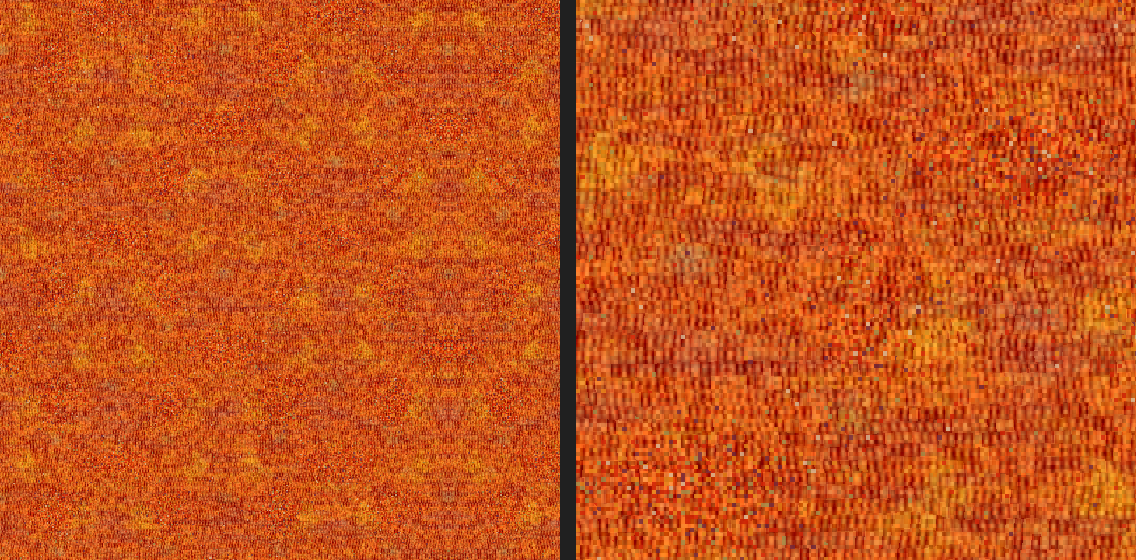
Left: the whole. Right: its middle third, enlarged.
Give the GLSL for this pattern, as a WebGL 1 fragment shader.

```glsl
precision highp float;
// A burnt-orange woven cloth with a worn half-drop motif, two and a half repeats each way.
// Each motif is mirrored: amber flames, grey and mauve fading, clusters of stray threads.
// Short stitches in rows, with uneven tone per stitch, carry the dye colours.
uniform vec2 u_resolution;

#define CELL 0.4
#define ROWS 118.0
#define STITCHES 190.0
#define FIBRES 400.0
#define MIRROR_X 0.801
#define ORANGE vec3(0.86, 0.365, 0.09)
#define RUST vec3(0.58, 0.14, 0.05)
#define AMBER vec3(0.87, 0.53, 0.08)
#define MAUVE vec3(0.76, 0.40, 0.29)
#define OLIVE vec3(0.68, 0.53, 0.24)
#define GREY vec3(0.67, 0.48, 0.40)

float hash(vec2 p) {
  vec3 a = fract(vec3(p.xyx) * 0.1031);
  a += dot(a, a.yzx + 33.33);
  return fract((a.x + a.y) * a.z);
}

// Value noise that wraps vertically after the given number of lattice rows.
float noise(vec2 p, float period) {
  vec2 i = floor(p), f = fract(p);
  f = f * f * (3.0 - 2.0 * f);
  float y0 = mod(i.y, period), y1 = mod(i.y + 1.0, period);
  return mix(mix(hash(vec2(i.x, y0)), hash(vec2(i.x + 1.0, y0)), f.x),
             mix(hash(vec2(i.x, y1)), hash(vec2(i.x + 1.0, y1)), f.x), f.y);
}

float wrapped(float d) { return fract(d + 0.5) - 0.5; }

float blob(vec2 p, vec2 centre, vec2 radius) {
  vec2 d = vec2(p.x - centre.x, wrapped(p.y - centre.y)) / radius;
  return exp(-dot(d, d));
}

// Flame with a narrow tip at the top and a broad base fading downward.
float flame(vec2 p, vec2 tip) {
  float t = wrapped(p.y - tip.y);
  float width = 0.016 + 0.45 * max(t, 0.0);
  float side = abs(p.x - tip.x - 0.15 * t);
  float body = 1.0 - smoothstep(width * 0.35, width * 1.25, side);
  return body * smoothstep(-0.025, 0.03, t) * (1.0 - smoothstep(0.06, 0.18, t));
}

// Dye amounts: x amber, y mauve, z grey-olive, w stray threads.
vec4 motif(vec2 p) {
  float ragged = noise(p * vec2(34.0, 36.0), 36.0);
  float patchy = noise(p * vec2(17.0, 22.0) + vec2(40.0, 0.0), 22.0);
  vec2 q = p + (vec2(ragged, patchy) - 0.5) * 0.04;
  float amber = flame(q, vec2(0.130, 0.18)) + flame(q, vec2(0.112, 0.44));
  amber += 0.35 * blob(q, vec2(0.14, 0.28), vec2(0.10, 0.045));
  amber += 0.35 * blob(q, vec2(0.13, 0.54), vec2(0.11, 0.045));
  amber += 0.7 * blob(q, vec2(0.0, 0.105), vec2(0.085, 0.025));
  amber += 0.4 * blob(q, vec2(0.25, 0.34), vec2(0.06, 0.025));
  amber += 0.3 * smoothstep(0.55, 0.9, ragged);
  float mauve = 0.7 * blob(q, vec2(0.0, 0.80), vec2(0.17, 0.10));
  mauve += 0.6 * blob(q, vec2(0.0, 0.30), vec2(0.09, 0.08));
  float grey = 0.8 * blob(q, vec2(0.0, 0.655), vec2(0.05, 0.018));
  grey += 0.8 * blob(q, vec2(0.24, 0.385), vec2(0.045, 0.025));
  grey += 0.3 * blob(q, vec2(0.0, 0.115), vec2(0.07, 0.02));
  float stray = blob(q, vec2(0.0, 0.0), vec2(0.14, 0.08));
  stray += blob(q, vec2(0.25, 0.235), vec2(0.09, 0.095));
  return vec4(amber * (0.55 + 0.7 * ragged), mauve * (0.5 + patchy),
              grey * (0.2 + 1.3 * ragged), stray * (0.4 + patchy));
}

void main() {
  vec2 cloth = gl_FragCoord.xy / u_resolution;
  cloth.y = 1.0 - cloth.y;

  // Mirrored half-drop repeat: the second copy sits half a cell across and down.
  vec2 p = cloth / CELL - vec2(0.0, 0.065);
  float axis = abs(fract(p.x) - 0.5);
  vec4 dye = motif(vec2(axis, fract(p.y)))
           + motif(vec2(0.5 - axis, fract(p.y + 0.5)));

  // The fine threads mirror once about a fold on the right.
  vec2 thread = vec2(abs(cloth.x - MIRROR_X), cloth.y);
  float wear = noise(thread * vec2(9.0, 10.0), 64.0);
  float wobble = noise(thread * vec2(30.0, 50.0), 64.0);
  float streak = noise(thread * vec2(26.0, 118.0), 256.0);
  float stray = clamp(dye.w * (0.45 + 0.9 * wear), 0.0, 1.0);

  // Rows of stitches, each row shifted and unevenly spaced.
  float y = thread.y * ROWS + 0.7 * wobble;
  float row = floor(y);
  float x = thread.x * STITCHES + hash(vec2(row, 7.0)) + 0.5 * wobble;
  float tone = hash(vec2(floor(x), row));
  float gap = 0.5 + 0.5 * cos(6.28318 * x);
  float seam = 0.5 + 0.5 * cos(6.28318 * y);
  float shade = gap * (0.3 + 0.6 * tone) * (1.0 - 0.6 * seam);
  shade += 0.42 * seam * streak + 0.38 * (tone - 0.5);

  // Dye layers over the base cloth.
  vec3 color = mix(ORANGE, AMBER, clamp(dye.x * 0.85, 0.0, 0.9));
  float fade = dye.y * 0.6 + 0.9 * (streak - 0.45);
  color = mix(color, MAUVE, clamp(fade, 0.0, 0.8));
  color = mix(color, mix(OLIVE, GREY, wobble), clamp(dye.z * 0.75, 0.0, 0.75));
  color = mix(color, vec3(0.84, 0.25, 0.04), 0.4 * stray);
  float depth = clamp(shade * (1.0 - 0.3 * min(dye.x, 1.0)), 0.0, 0.9);
  color = mix(color, RUST * (0.6 + 0.55 * color), depth);
  color += vec3(0.10, 0.15, 0.10) * (0.45 - shade) * (0.6 + 0.6 * tone);

  // Loose fibres: uneven light and hue everywhere, stronger among stray threads.
  vec2 id = floor(thread * FIBRES);
  float pick = hash(id + 51.0), kind = hash(id + 137.0);
  float light = hash(id + 211.0) - 0.5, hue = hash(id + 307.0) - 0.5;
  color += (vec3(0.22, 0.17, 0.11) * light + vec3(-0.03, 0.10, 0.10) * hue)
         * (1.0 + 0.7 * stray);

  // Stray threads: red and amber stitches with a few dark, olive and pale flecks.
  vec3 fleck = mix(vec3(0.82, 0.14, 0.03), vec3(0.90, 0.52, 0.10), step(0.40, kind));
  fleck = mix(fleck, vec3(0.44, 0.16, 0.24), step(0.66, kind));
  fleck = mix(fleck, vec3(0.62, 0.56, 0.30), step(0.80, kind));
  fleck = mix(fleck, vec3(0.86, 0.74, 0.60), step(0.94, kind));
  color = mix(color, fleck, 0.8 * step(0.985 - 0.36 * stray, pick));

  gl_FragColor = vec4(clamp(color, 0.0, 1.0), 1.0);
}
```
